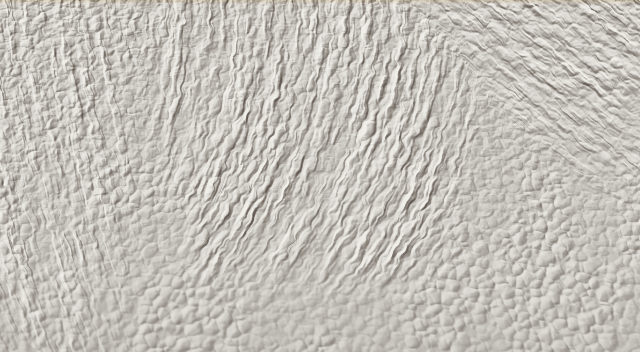
Write a WebGL 1 fragment shader that draws this texture.

```glsl
precision highp float;
uniform vec2 u_resolution;

#define STREAK_FREQ 47.0
#define STREAK_DEPTH 0.0135
#define BEAD_FREQ 46.0
#define BEAD_DEPTH 0.0125
#define GRAIN_FREQ 105.0
#define GRAIN_DEPTH 0.0036
#define WOBBLE 0.011
#define LIGHT_DIR vec2(-0.8, 0.6)
#define CONTRAST 0.27
#define CAVITY 2.5
#define BASE_TONE 0.795

float hash(vec2 p) {
  vec3 q = fract(p.xyx * 0.1031);
  q += dot(q, q.yzx + 33.33);
  return fract((q.x + q.y) * q.z);
}

float noise(vec2 p) {
  vec2 cell = floor(p);
  vec2 f = fract(p);
  f = f * f * f * (f * (f * 6.0 - 15.0) + 10.0);
  float low = mix(hash(cell), hash(cell + vec2(1.0, 0.0)), f.x);
  float high = mix(hash(cell + vec2(0.0, 1.0)), hash(cell + 1.0), f.x);
  return mix(low, high, f.y);
}

// Trowel ridges: narrow across the stroke, stretched along it
float streaks(float across, float along, float seed) {
  vec2 uv = vec2(across * STREAK_FREQ, along);
  float broad = noise(uv * vec2(1.0, 4.0) + seed);
  float thin = noise(uv * vec2(1.8, 13.0) + seed + 31.0);
  return 0.6 * smoothstep(0.42, 0.7, broad) + 0.45 * smoothstep(0.38, 0.75, thin);
}

// Overlapping domes of random size and place
float beads(vec2 p) {
  vec2 cell = floor(p);
  float top = 0.0;
  for (int j = -1; j <= 1; j++) {
    for (int i = -1; i <= 1; i++) {
      vec2 id = cell + vec2(float(i), float(j));
      vec2 center = id + vec2(hash(id + 7.0), hash(id + 57.0));
      float radius = mix(0.35, 0.95, hash(id + 113.0));
      vec2 d = (p - center) / radius;
      top = max(top, radius * (1.0 - dot(d, d)));
    }
  }
  return top;
}

// Area of the diagonal strokes at the upper right
float sweepArea(vec2 p) {
  return smoothstep(1.47, 1.6, 0.76 * p.x + 0.65 * p.y) * smoothstep(0.3, 0.7, p.y);
}

float plasterHeight(vec2 p) {
  // Ragged edges, and finer detail toward the far upper side
  vec2 ragged = vec2(noise(p * 48.0 + 5.0), noise(p * 48.0 + 71.0)) - 0.5;
  vec2 q = p + WOBBLE * ragged;
  float drop = 1.0 - q.y;
  vec2 beadPos = vec2(q.x - 0.9, q.y) * (0.8 + 0.3 * q.y) + 4.0;

  // Three strokes: curved central fan, left sweep, upper right diagonals
  float sweepMask = sweepArea(p);
  float leftMask = smoothstep(0.42, 0.2, p.x - 0.12 * p.y);
  float fanMask = smoothstep(0.08, -0.08, abs(p.x - 0.9) - 0.3 - 0.24 * p.y);
  fanMask *= smoothstep(0.1, 0.3, p.y) * (1.0 - sweepMask);
  leftMask *= 1.0 - fanMask;

  float fanAcross = q.x + 0.42 * drop * drop;
  float leftAcross = q.x - 0.12 * drop - 0.12 * drop * drop;
  float sweepAcross = 0.62 * q.x + 0.78 * q.y + 0.06 * drop * drop;
  float sweepAlong = 0.78 * q.x - 0.62 * q.y + 3.0;
  float ridges = fanMask * streaks(fanAcross, q.y, 11.0);
  ridges += 0.85 * leftMask * streaks(leftAcross, q.y, 137.0);
  ridges += sweepMask * streaks(sweepAcross, sweepAlong, 211.0);

  // Beads lengthen along the strokes and thin out in smoothed patches
  vec2 stretched = vec2(fanAcross, q.y * 0.5);
  stretched = mix(stretched, vec2(leftAcross, q.y * 0.5), step(p.x, 0.36));
  stretched = mix(stretched, vec2(sweepAcross, sweepAlong * 0.5), step(0.5, sweepMask));
  float along = 0.8 * max(fanMask, max(0.6 * leftMask, sweepMask));
  float bumps = mix(beads(beadPos * BEAD_FREQ), beads((stretched + 2.0) * BEAD_FREQ * 1.1), along);
  float rough = mix(0.55, 1.1, smoothstep(0.25, 0.6, noise(p * 6.5 + 23.0)));

  vec2 grainPos = mat2(0.8, 0.6, -0.6, 0.8) * beadPos * GRAIN_FREQ;
  float grain = noise(grainPos) + 0.45 * noise(grainPos.yx * 1.9 + 40.0);
  return STREAK_DEPTH * ridges * (0.6 + 0.6 * bumps) + BEAD_DEPTH * rough * bumps
       + GRAIN_DEPTH * grain * mix(0.5, 1.0, p.y);
}

void main() {
  vec2 p = gl_FragCoord.xy / u_resolution.y;

  // Slope toward the light; the wider step softens the near lower edge
  vec2 light = normalize(mix(LIGHT_DIR, vec2(-0.15, 1.0), sweepArea(p)));
  float reach = mix(0.0046, 0.0026, smoothstep(0.0, 0.4, p.y));
  float litSide = plasterHeight(p + light * reach);
  float darkSide = plasterHeight(p - light * reach);
  float slope = (darkSide - litSide) / (2.0 * reach);
  slope /= 1.0 + 1.3 * max(slope, 0.0) + 0.25 * max(-slope, 0.0);

  float tone = BASE_TONE + CONTRAST * slope;
  tone += CAVITY * (0.5 * (litSide + darkSide) - 0.013);
  tone -= 0.02 * smoothstep(0.2, 0.0, p.y);

  // Warm grey shadows to off-white, with a faint beige rim along the top
  vec3 shadow = vec3(0.48, 0.45, 0.42);
  vec3 plaster = vec3(0.89, 0.88, 0.86);
  vec3 color = mix(shadow, plaster, clamp((tone - 0.48) / 0.41, -0.2, 1.12));
  color *= mix(vec3(1.0), vec3(0.96, 0.93, 0.87), smoothstep(0.985, 1.0, p.y));
  gl_FragColor = vec4(color, 1.0);
}
```
